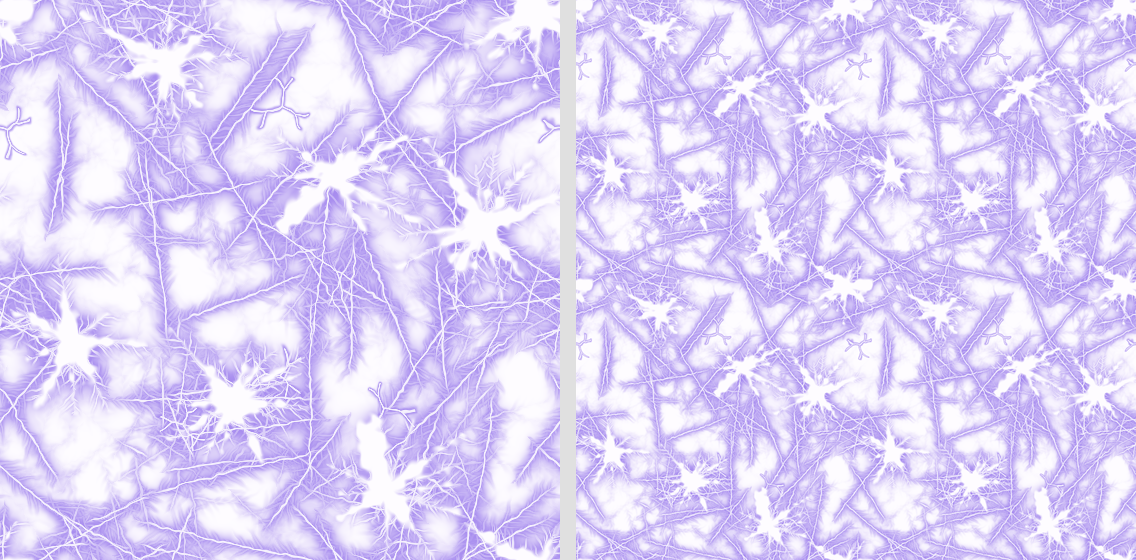
Left, the tile; right, the same tile 2 across and 2 down.
A Shadertoy shader for this texture:

```glsl
vec4 hash(vec2 cell, float seed) {
    uvec4 v = uvec4(ivec4(cell, seed, 7)) * 1664525u + 1013904223u;
    for (int i = 0; i < 2; i++) {
        v.x += v.y * v.w;
        v.y += v.z * v.x;
        v.z += v.x * v.y;
        v.w += v.y * v.z;
        v ^= v >> 16u;
    }
    return vec4(v & 65535u) / 65536.0;
}

// Value noise that wraps after a whole number of cells
vec2 noise(vec2 p, float period) {
    p *= period;
    vec2 i = floor(p), f = smoothstep(0.0, 1.0, p - i);
    vec2 a = hash(mod(i, period), period).xy;
    vec2 b = hash(mod(i + vec2(1, 0), period), period).xy;
    vec2 c = hash(mod(i + vec2(0, 1), period), period).xy;
    vec2 d = hash(mod(i + vec2(1, 1), period), period).xy;
    return mix(mix(a, b, f.x), mix(c, d, f.x), f.y);
}

vec2 alongAcross(vec2 p, float angle) {
    vec2 dir = vec2(cos(angle), sin(angle));
    return vec2(dot(p, dir), dir.x * p.y - dir.y * p.x);
}

float segment(vec2 q, float len) {
    return length(q - vec2(clamp(q.x, 0.0, len), 0.0));
}

// Slanted side twigs along a fibre: x = soft glow, y = thin core
vec2 twigs(vec2 q, float len, float seed) {
    float y = abs(q.y), side = step(0.0, q.y), spacing = 0.016;
    if (y > 0.045) return vec2(0);
    float s = (q.x - y) / spacing + 0.5 * side, id = floor(s);
    vec4 h = hash(vec2(id, side), seed);
    float reach = 0.006 + 0.038 * h.x * h.x;
    float fade = smoothstep(reach, 0.3 * reach, y) * step(0.0, id) * step(id + 1.0, len / spacing);
    float d = abs(s - id - 0.4 - 0.2 * h.y) * spacing * 0.7;
    return fade * vec2(exp(-d * d / 0.000014), smoothstep(0.0026, 0.0005, d));
}

// Straight fibres scattered on a wrapping n by n grid; ink = (glow, core)
void scatterFibres(vec2 p, float n, float count, float spread, float strength, inout vec2 ink) {
    for (float y = -1.0; y < 2.0; y++)
    for (float x = -1.0; x < 2.0; x++)
    for (float k = 0.0; k < count; k++) {
        vec2 cell = floor(p * n) + vec2(x, y);
        vec4 h = hash(mod(cell, n), k + 10.0 * n);
        float len = (0.9 + 0.7 * h.z) / n;
        vec2 q = alongAcross(p - (cell + h.xy) / n, 6.2832 * h.w);
        q.x += 0.5 * len;
        float d = segment(q, len);
        if (d > 0.06) continue;
        float ends = 1.0 - 0.8 * smoothstep(0.7, 1.0, abs(2.0 * q.x / len - 1.0));
        vec2 twig = twigs(q, len, floor(h.w * 9000.0));
        ink.x += strength * (ends * exp(-d / spread) + 0.45 * twig.x);
        float core = max(ends * smoothstep(0.0027, 0.0006, d), 0.4 * twig.y);
        ink.y = max(ink.y, min(1.1 * strength, 0.9) * core);
    }
}

// Pale cell body with tapering arms, lobes and fine hairs
void neuron(vec2 p, float id, inout vec2 ink) {
    vec2 q = p - vec2(id, 3.0 * id) / 7.0 - 0.08 * (hash(vec2(id, 3), 5.0).xy - 0.5);
    q -= round(q);
    if (length(q) > 0.27) return;
    float body = 1.0;
    for (float k = 0.0; k < 17.0; k++) {
        vec4 h = hash(vec2(id, k), 31.0);
        bool thick = k < 4.0;
        float lobe = thick ? step(0.72, h.w) : 0.0;
        float angle = thick ? 1.5708 * k + 1.1 * h.x : 6.2832 * h.x;
        float len = (thick ? 0.09 + 0.09 * h.y : 0.05 + 0.1 * h.y) * (1.0 - 0.3 * lobe);
        float width = thick ? 0.013 + 0.009 * h.z : 0.003;
        vec2 l = alongAcross(q, angle);
        float t = clamp(l.x / len, 0.0, 1.0), line = segment(l, len);
        float taper = mix(pow(1.0 - t, 1.5), 0.4 + 0.6 * smoothstep(0.0, 0.7, t), lobe);
        float d = line - width * taper;
        float blend = max(0.010 - abs(body - d), 0.0);
        body = min(body, d) - blend * blend / 0.04;
        vec2 twig = twigs(l, len, 50.0 + 17.0 * id + k);
        ink.x += 0.42 * exp(-max(d, 0.0) / 0.015) * smoothstep(0.09, 0.05, d) + 0.3 * twig.x;
        float core = smoothstep(0.003, 0.0007, line) * (1.0 - 0.4 * t);
        ink.y = max(ink.y, max(0.9 * core, 0.8 * twig.y));
    }
    body += 0.016 * (noise(p, 64.0).x - 0.5);
    ink.y = max(ink.y, smoothstep(0.007, -0.004, body));
}

// Small crisp three-armed sprig with forked tips
void sprig(vec2 p, float id, inout vec2 ink) {
    vec4 h = hash(vec2(id, 9), 77.0);
    vec2 q = p - h.xy;
    q = alongAcross(q - round(q), 6.2832 * h.z);
    float sector = 6.2832 / 3.0;
    q = alongAcross(q, sector * round(atan(q.y, q.x + 1e-6) / sector));
    float arm = segment(q, 0.026);
    float fork = segment(alongAcross(vec2(q.x - 0.026, abs(q.y)), 0.65), 0.024);
    float d = min(arm, fork);
    ink.x += 1.6 * exp(-d * d / 0.000016);
    ink.y = max(ink.y, 0.9 * smoothstep(0.0024, 0.0008, d));
}

void mainImage(out vec4 fragColor, in vec2 fragCoord) {
    vec2 uv = fragCoord / iResolution.xy;

    // Jagged wobble
    vec2 p = uv + 0.010 * (noise(uv, 6.0) - 0.5)
                + 0.005 * (noise(uv, 32.0) - 0.5)
                + 0.0045 * (noise(uv, 90.0) - 0.5);

    // Long fibres, then finer ones gathered in patches
    vec2 ink = vec2(0);
    float patchiness = 0.2 + 1.2 * smoothstep(0.35, 0.65, noise(uv, 7.0).x);
    scatterFibres(p, 4.0, 3.0, 0.0115, 1.15, ink);
    scatterFibres(p, 8.0, 2.0, 0.008, 0.6 * patchiness, ink);
    scatterFibres(p, 13.0, 2.0, 0.006, 0.4 * patchiness, ink);

    for (float i = 0.0; i < 7.0; i++) neuron(p, i, ink);
    vec2 bent = p + 0.024 * (noise(uv, 20.0) - 0.5);
    for (float i = 0.0; i < 5.0; i++) sprig(bent, i, ink);

    // Violet glow with pale cores
    float tint = smoothstep(0.06, 0.97, 1.0 - exp(-1.1 * ink.x)) * (1.0 - ink.y);
    vec3 paper = vec3(0.995, 0.988, 1.0), violet = vec3(0.655, 0.55, 0.935);
    fragColor = vec4(mix(paper, violet, tint), 1.0);
}
```
